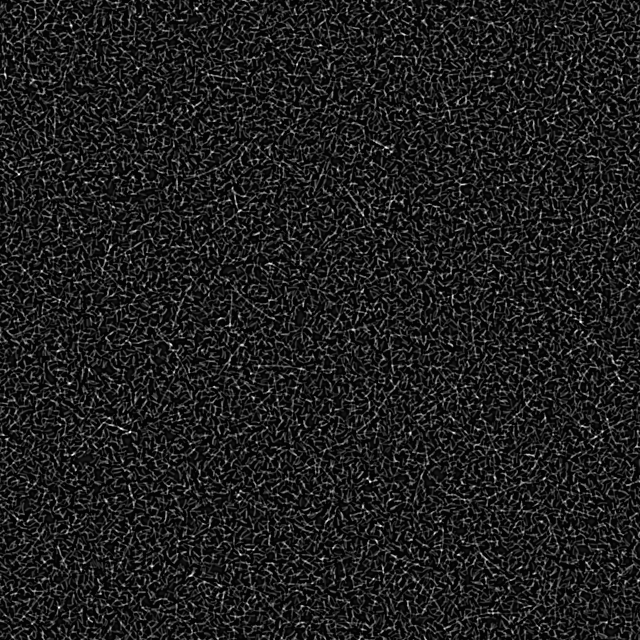
A WebGL 2 fragment shader for this texture:

```glsl
#version 300 es
precision highp float;
// Dark felt: a dense mat of short grey fibres crossed by sparse long hairs.

uniform vec2 u_resolution;
out vec4 fragColor;

const float PI = 3.14159265;

// Tone
const float BASE_TONE = 0.105;
const float DARKEST = 0.012;

// Fibre cross-section: a bright core inside a wider dark groove
const float CORE_WIDTH = 0.00128;
const float GROOVE_WIDTH = 0.0029;
const float GROOVE_DEPTH = 0.35;

// Short fibres (lengths are half lengths, in canvas units)
const float SHORT_CELLS = 64.0;
const int SHORT_PER_CELL = 5;
const vec2 SHORT_LENGTH = vec2(0.0033, 0.0076);
const vec2 SHORT_GAIN = vec2(0.17, 0.42);
const float SHORT_BEND = 0.25;

// Long hairs
const float LONG_CELLS = 12.0;
const int LONG_PER_CELL = 2;
const vec2 LONG_LENGTH = vec2(0.014, 0.046);
const vec2 LONG_GAIN = vec2(0.22, 0.44);
const float LONG_BEND = 0.12;

// Integer hash giving three values in 0..1
vec3 hash3(uvec3 v) {
    v = v * 1664525u + 1013904223u;
    v.x += v.y * v.z;
    v.y += v.z * v.x;
    v.z += v.x * v.y;
    v ^= v >> 16u;
    v.x += v.y * v.z;
    v.y += v.z * v.x;
    v.z += v.x * v.y;
    return vec3(v >> 8u) / 16777216.0;
}

// Squared distance to a gently bowed strand lying along x
float strandDistance2(vec2 p, float halfLength, float bend) {
    float along = clamp(p.x, -halfLength, halfLength);
    float bow = bend * (along * along / halfLength - 0.4 * halfLength);
    vec2 offset = vec2(p.x - along, p.y - bow);
    return dot(offset, offset);
}

// Bright core minus dark groove
float fibreProfile(float distance2, float pixel) {
    float core = max(CORE_WIDTH, 0.5 * pixel);
    float groove = max(GROOVE_WIDTH, pixel);
    return exp(-0.5 * distance2 / (core * core))
         - GROOVE_DEPTH * exp(-0.5 * distance2 / (groove * groove));
}

// Sum of randomly turned fibres from the nine cells around p
float fibreLayer(vec2 p, float cells, int perCell, vec2 lengths,
                 vec2 gains, float maxBend, float skew, uint seed, float pixel) {
    ivec2 home = ivec2(floor(p * cells));
    float sum = 0.0;
    for (int y = -1; y <= 1; y++) {
        for (int x = -1; x <= 1; x++) {
            ivec2 cell = home + ivec2(x, y);
            for (int i = 0; i < perCell; i++) {
                uint id = seed + 2u * uint(i);
                vec3 place = hash3(uvec3(uvec2(cell + 4096), id));
                vec3 shape = hash3(uvec3(uvec2(cell + 4096), id + 1u));
                float angle = place.z * PI;
                vec2 dir = vec2(cos(angle), sin(angle));
                vec2 q = p - (vec2(cell) + place.xy) / cells;
                q = vec2(dot(q, dir), dot(q, vec2(-dir.y, dir.x)));
                float halfLength = mix(lengths.x, lengths.y, pow(shape.x, skew));
                float bend = maxBend * (2.0 * shape.z - 1.0);
                float gain = mix(gains.x, gains.y, shape.y);
                sum += gain * fibreProfile(strandDistance2(q, halfLength, bend), pixel);
            }
        }
    }
    return sum;
}

void main() {
    float pixel = 1.0 / u_resolution.y;
    vec2 p = gl_FragCoord.xy * pixel;

    float tone = BASE_TONE;
    tone += fibreLayer(p, SHORT_CELLS, SHORT_PER_CELL, SHORT_LENGTH,
                       SHORT_GAIN, SHORT_BEND, 1.0, 11u, pixel);
    tone += fibreLayer(p, LONG_CELLS, LONG_PER_CELL, LONG_LENGTH,
                       LONG_GAIN, LONG_BEND, 1.6, 101u, pixel);

    fragColor = vec4(vec3(clamp(tone, DARKEST, 1.0)), 1.0);
}
```
